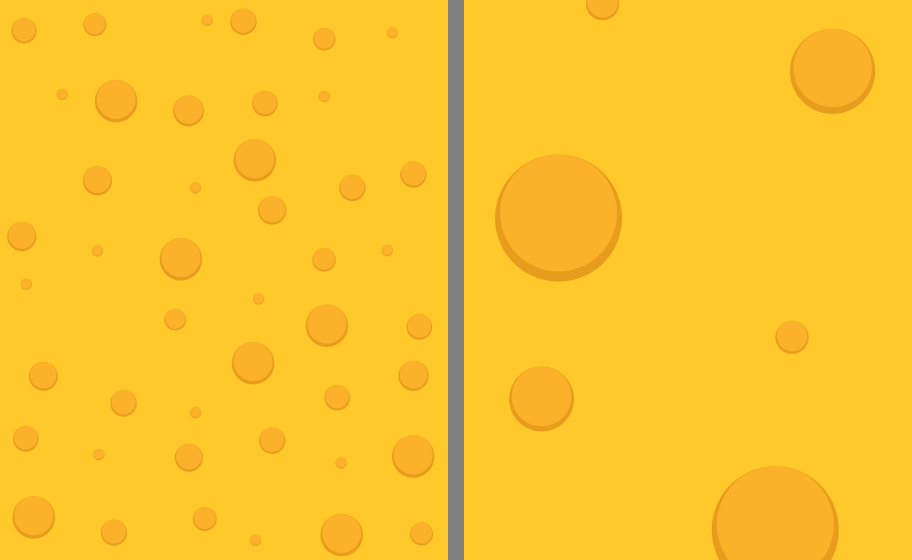
Left: the whole. Right: its middle third, enlarged.
This pattern is drawn by a Shadertoy shader. Its source:

```glsl
// Flat cheese surface: scattered round holes in three sizes with a shaded lower rim.

const float PI = 3.14159265;

vec2 hash22(vec2 p) {
    vec3 q = fract(p.xyx * vec3(0.1031, 0.1030, 0.0973));
    q += dot(q, q.yzx + 33.33);
    return fract((q.xx + q.yz) * q.zy);
}

// Anti-aliased disc coverage
float disc(vec2 p, float radius, float pixel) {
    return 1.0 - smoothstep(-0.75 * pixel, 0.75 * pixel, length(p) - radius);
}

// Fixed shares per 48 cells: 8 large, 13 small, 24 medium, 3 empty
float holeRadius(vec2 cell) {
    float rank = mod((cell.x + 6.0 * cell.y) * 35.0 + 4.0, 48.0);
    if (rank < 7.5) return 0.0378;
    if (rank < 20.5) return 0.0099;
    if (rank > 44.5) return 0.0;
    float spread = 2.0 * hash22(cell + 71.0).x - 1.0;
    return 0.0228 + 0.007 * spread * spread * spread;
}

// Jitter inside the cell, then slide each column up or down, pinned at the borders
vec2 holeCentre(vec2 cell, vec2 cellSize, float radius) {
    vec2 room = max(cellSize - 2.0 * (radius + 0.01), 0.0);
    vec2 centre = (cell + 0.5) * cellSize + (hash22(cell + 19.0) - 0.5) * room;
    centre.y += 0.045 * sin(2.3 * cell.x + 1.0) * sin(PI * centre.y);
    return centre;
}

void mainImage(out vec4 fragColor, in vec2 fragCoord) {
    vec2 uv = fragCoord / iResolution.y;
    float pixel = 1.0 / iResolution.y;
    float aspect = iResolution.x / iResolution.y;

    // Whole number of cells, so no hole is cut by the border
    vec2 grid = vec2(max(1.0, round(aspect * 7.5)), 8.0);
    vec2 cellSize = vec2(aspect, 1.0) / grid;
    vec2 home = floor(uv / cellSize);

    vec3 cheese = vec3(1.0, 0.79, 0.17);
    vec3 holeFloor = vec3(0.985, 0.695, 0.16);
    vec3 holeRim = vec3(0.91, 0.61, 0.11);

    vec3 color = cheese;
    for (float dy = -1.0; dy <= 1.0; dy++) {
        vec2 cell = home + vec2(0.0, dy);
        if (cell.y < 0.0 || cell.y >= grid.y) continue;
        float radius = holeRadius(cell);
        if (radius <= 0.0) continue;

        // The floor touches the rim at the top, leaving a crescent below
        vec2 p = uv - holeCentre(cell, cellSize, radius);
        color = mix(color, holeRim, disc(p, radius, pixel));
        color = mix(color, holeFloor, disc(p - vec2(0.0, 0.08 * radius), 0.92 * radius, pixel));
    }

    fragColor = vec4(color, 1.0);
}
```
